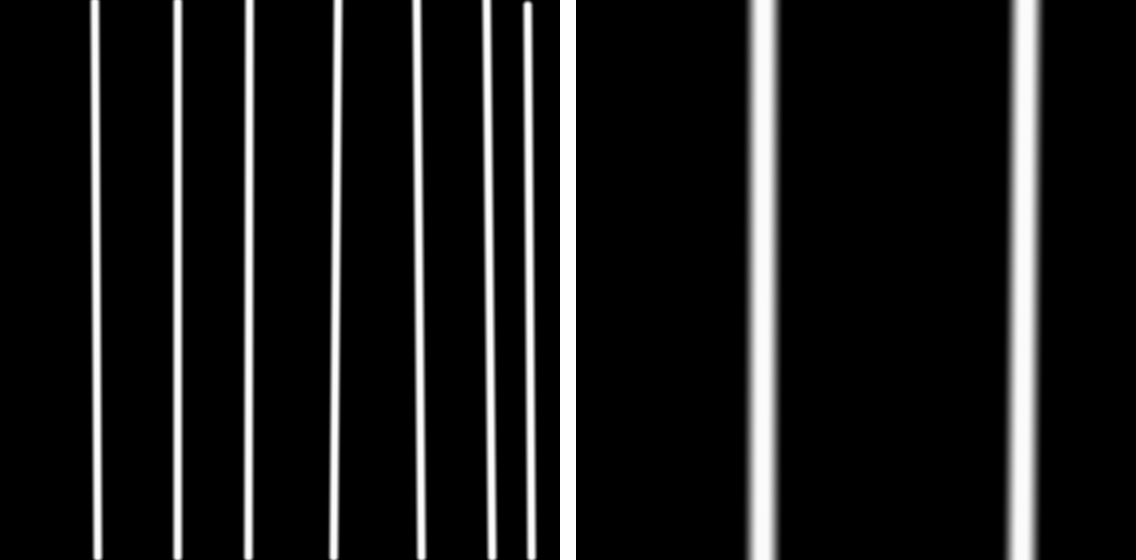
Left: the whole. Right: its middle third, enlarged.
Give the GLSL for this pattern, as a three.js fragment shader.

```glsl
// Seven soft white upright strokes, unevenly spaced and slightly leaning, on black.

varying vec2 vUv;

const vec3 BACKGROUND = vec3(0.0);
const vec3 STROKE_COLOR = vec3(0.985);

// Stroke profile: solid out to CORE, faded away at RIM
const float CORE = 0.0022;
const float RIM = 0.0125;

// Four strokes per vector; the last slot is parked off the canvas
const vec4 FOOT_LEFT = vec4(0.1747, 0.3174, 0.4437, 0.5960);
const vec4 FOOT_RIGHT = vec4(0.7528, 0.8790, 0.9494, 2.0);

// Sideways drift from the bottom edge to the top edge
const vec4 LEAN_LEFT = vec4(-0.0052, 0.0, 0.0019, 0.0078);
const vec4 LEAN_RIGHT = vec4(-0.0085, -0.0098, -0.0071, 0.0);

// Heights where the rounded caps begin
const float FOOT_CAP = 0.006;
const vec4 HEAD_LEFT = vec4(0.996, 0.996, 0.998, 1.0);
const vec4 HEAD_RIGHT = vec4(1.0, 1.0, 0.990, 1.0);

// Coverage of four round-capped strokes
float strokes(vec2 p, vec4 foot, vec4 lean, vec4 head) {
  vec4 across = p.x - foot - lean * p.y;
  vec4 beyond = max(max(p.y - head, vec4(FOOT_CAP - p.y)), 0.0);
  vec4 dist = sqrt(across * across + beyond * beyond);
  vec4 ink = 1.0 - smoothstep(CORE, RIM, dist);
  return max(max(ink.x, ink.y), max(ink.z, ink.w));
}

void main() {
  float ink = max(
    strokes(vUv, FOOT_LEFT, LEAN_LEFT, HEAD_LEFT),
    strokes(vUv, FOOT_RIGHT, LEAN_RIGHT, HEAD_RIGHT));
  gl_FragColor = vec4(mix(BACKGROUND, STROKE_COLOR, ink), 1.0);
}
```
